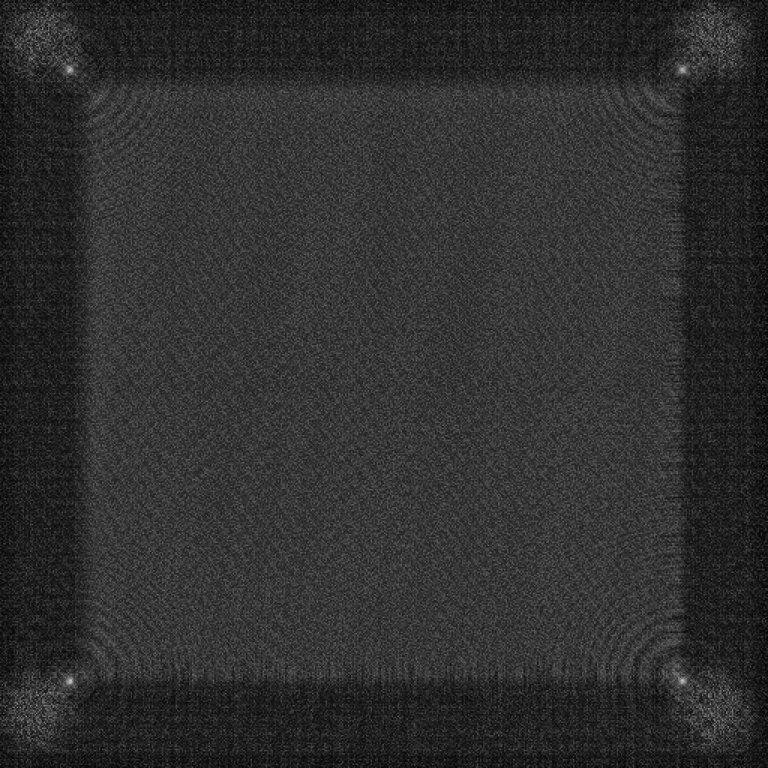
Give the GLSL for this texture, as a WebGL 1 fragment shader.

```glsl
precision highp float;
// Grainy grey square in a dark woven border, with ringed glints and speckled clouds at its corners.
uniform vec2 u_resolution;

const float GRAIN_CELLS = 512.0;
const vec2 SQUARE_MIN = vec2(0.109, 0.112);
const vec2 SQUARE_MAX = vec2(0.889, 0.893);
const vec2 GLINT_MIN = vec2(0.091, 0.113);
const vec2 GLINT_MAX = vec2(0.889, 0.909);
const vec2 CLOUD_MIN = vec2(0.050, 0.077);
const vec2 CLOUD_MAX = vec2(0.930, 0.953);

float hash(vec2 p) {
  return fract(sin(dot(p, vec2(12.9898, 78.233))) * 43758.5453);
}

// Value noise with its lattice on the cell centres
float noise(vec2 p) {
  p -= 0.5;
  vec2 i = floor(p);
  vec2 f = fract(p);
  f = f * f * (3.0 - 2.0 * f);
  float low = mix(hash(i), hash(i + vec2(1.0, 0.0)), f.x);
  float high = mix(hash(i + vec2(0.0, 1.0)), hash(i + 1.0), f.x);
  return mix(low, high, f.y);
}

// Signed noise from -1 to 1
float grain(vec2 p) {
  return 2.0 * noise(p) - 1.0;
}

// Grain with less of its broad part, skewed towards bright specks
float fineGrain(vec2 p) {
  vec2 s = vec2(1.0, 0.0);
  float around = grain(p + s.xy) + grain(p - s.xy) + grain(p + s.yx) + grain(p - s.yx);
  float g = grain(p + 7.0) * 0.35 + grain(p) * 0.9 - 0.10 * around;
  return g + 0.25 * (g * g - 0.32);
}

float gauss(float d, float width) {
  return exp(-d * d / (width * width));
}

// Soft coverage of a span, with separate fades at each end
float span(float x, float a, float b, float fadeA, float fadeB) {
  return smoothstep(a - fadeA, a + fadeA, x) * (1.0 - smoothstep(b - fadeB, b + fadeB, x));
}

// Fine crossed threads, partly broken along their length
float weave(vec2 uv) {
  float columns = grain(vec2(uv.x * GRAIN_CELLS, uv.y * 50.0));
  float rows = grain(vec2(uv.x * 50.0, uv.y * GRAIN_CELLS) + 37.0);
  float longColumns = grain(vec2(uv.x * GRAIN_CELLS, 4.5));
  float longRows = grain(vec2(8.5, uv.y * GRAIN_CELLS));
  float broad = sin(uv.x * 330.0) + sin(uv.y * 330.0);
  return 0.35 * (columns + rows) + 0.35 * (longColumns + longRows) + 0.14 * broad;
}

// Rings that tighten with distance from a corner glint
float rings(vec2 p) {
  float r = length(p);
  return sin(40.0 * r + 2010.0 * r * r) * exp(-r * 7.0) * (1.0 - smoothstep(0.2, 0.32, r));
}

// Square lattice of tightening waves beside a glint
float lattice(vec2 p) {
  vec2 wave = cos(420.0 * p + 1800.0 * p * abs(p));
  return wave.x * wave.y * gauss(length(p), 0.040);
}

void main() {
  vec2 uv = gl_FragCoord.xy / u_resolution;
  vec2 cell = uv * GRAIN_CELLS;
  float inside = span(uv.x, SQUARE_MIN.x, SQUARE_MAX.x, 0.020, 0.012)
               * span(uv.y, SQUARE_MIN.y, SQUARE_MAX.y, 0.014, 0.020);

  // Base tones: dark border, lighter square, faint central cross
  vec2 fromCentre = abs(uv - 0.5);
  float border = 0.133 - 0.03 * smoothstep(0.475, 0.5, max(fromCentre.x, fromCentre.y));
  border -= 0.02 * smoothstep(0.95, 1.0, uv.x);
  float square = 0.224 - 0.008 * max(gauss(fromCentre.x, 0.012), gauss(fromCentre.y, 0.012));
  square += 0.014 * (gauss(uv.x - 0.128, 0.016) + gauss(uv.y - 0.878, 0.016));
  float tone = mix(border, square, inside);

  // Fine grain, stronger on bright threads in the border
  float speck = fineGrain(cell);
  float threads = weave(uv);
  tone += speck * mix(0.095 * (1.0 + 0.5 * threads), 0.115, inside);
  tone += threads * mix(0.048, 0.014, inside);

  // Short streaks across the lower and right edges
  float lowerStreak = grain(vec2(cell.x, uv.y * 30.0) + 13.0);
  float rightStreak = grain(vec2(uv.x * 30.0, cell.y) + 59.0);
  float spanX = span(uv.x, GLINT_MIN.x, GLINT_MAX.x, 0.01, 0.01);
  float spanY = span(uv.y, GLINT_MIN.y, GLINT_MAX.y, 0.01, 0.01);
  tone += 0.07 * lowerStreak * spanX * gauss(uv.y - 0.125, 0.018);
  tone += 0.07 * rightStreak * spanY * gauss(uv.x - 0.876, 0.018);

  // Four corners: broken rings, lattice, speckled cloud and bright glint
  float broken = 0.4 + 1.2 * noise(uv * 90.0);
  for (int k = 0; k < 4; k++) {
    float index = float(k);
    vec2 corner = vec2(mod(index, 2.0), floor(index / 2.0));
    vec2 p = uv - mix(GLINT_MIN, GLINT_MAX, corner);
    vec2 q = uv - mix(CLOUD_MIN, CLOUD_MAX, corner);
    float ragged = length(q) + 0.010 * grain(uv * 60.0);
    float cloud = 1.0 - smoothstep(0.015, 0.070, ragged);
    float r = length(p);
    tone += rings(p) * broken * mix(0.02, 0.055, inside);
    tone += lattice(p) * 0.06;
    tone += cloud * (0.13 + 0.11 * speck + 0.05 * grain(cell * 0.5 + 17.0));
    tone += 0.45 * gauss(r, 0.006) + 0.06 * gauss(r, 0.018);
  }

  gl_FragColor = vec4(vec3(clamp(tone, 0.03, 1.0)), 1.0);
}
```
